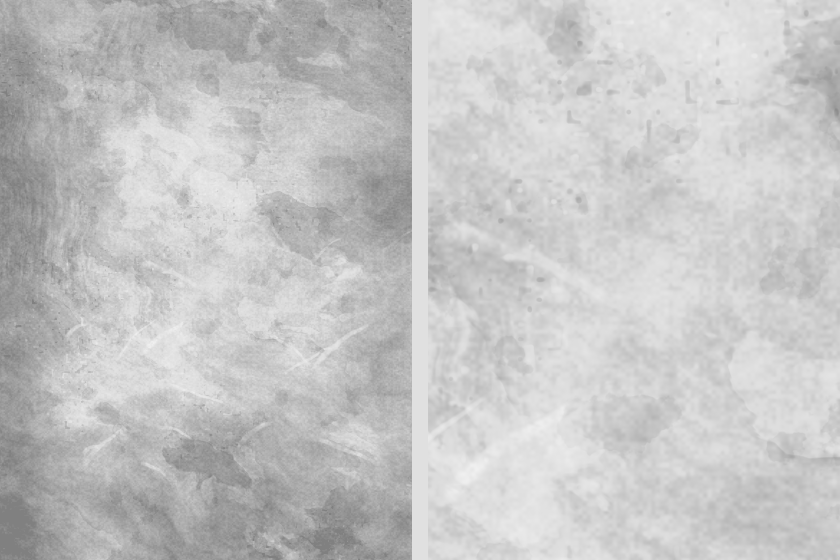
Left, the full canvas; right, a detail of the centre.
A Shadertoy shader for this texture:

```glsl
float hash(vec2 p) {
    return fract(sin(dot(p, vec2(127.1, 311.7))) * 43758.5453);
}

float noise(vec2 p) {
    vec2 i = floor(p), f = fract(p);
    f = f * f * (3.0 - 2.0 * f);
    return mix(mix(hash(i), hash(i + vec2(1, 0)), f.x),
               mix(hash(i + vec2(0, 1)), hash(i + vec2(1, 1)), f.x), f.y);
}

mat2 turn(float a) {
    return mat2(cos(a), -sin(a), sin(a), cos(a));
}

float fbm(vec2 p) {
    float sum = 0.0, amp = 0.5;
    for (int i = 0; i < 6; i++) {
        sum += amp * noise(p);
        p = turn(0.6) * p * 2.03 + 17.3;
        amp *= 0.5;
    }
    return sum;
}

// Stretched noise whose grain runs along the given angle
float streaks(vec2 p, float angle, vec2 scale) {
    p = turn(-angle) * p * scale;
    return 0.6 * noise(p) + 0.4 * noise(p * 2.1 + 9.0) - 0.5;
}

float glow(vec2 p, vec2 centre, vec2 radius) {
    vec2 d = (p - centre) / radius;
    return exp(-dot(d, d));
}

// Ragged flake: x is the filled body, y a thin lit rim outside it
vec2 flake(float field, float level) {
    float body = smoothstep(level, level + 0.03, field);
    float rim = smoothstep(level - 0.04, level, field) * (1.0 - body);
    return vec2(body, rim);
}

// Tapered, slightly bowed trowel marks
float scratches(vec2 p, float aspect) {
    float marks = 0.0;
    for (int i = 0; i < 16; i++) {
        vec2 id = vec2(float(i), 3.7);
        vec2 centre = vec2(hash(id) * aspect, 0.08 + 0.52 * hash(id + 5.0));
        float angle = hash(id + 9.0) < 0.5 ? 0.45 : -0.65;
        vec2 q = turn(-angle - 0.3 * (hash(id + 2.0) - 0.5)) * (p - centre);
        float halfLength = 0.02 + 0.055 * hash(id + 12.0);
        float along = q.x / halfLength;
        float bow = q.y + 0.006 * along * along + 0.006 * (noise(p * 45.0) - 0.5);
        float width = (0.001 + 0.003 * hash(id + 7.0)) * (1.2 - 0.6 * along);
        float line = 1.0 - smoothstep(width * 0.4, width + 0.0015, abs(bow));
        float ends = 1.0 - smoothstep(0.6, 1.0, abs(along));
        marks += line * ends * (0.35 + 0.65 * noise(p * 75.0));
    }
    return min(marks, 1.0);
}

void mainImage(out vec4 fragColor, in vec2 fragCoord) {
    vec2 p = fragCoord / iResolution.y;
    float aspect = iResolution.x / iResolution.y;
    vec2 warp = vec2(fbm(p * 5.0), fbm(p * 5.0 + 31.0)) - 0.5;
    vec2 w = p + 0.14 * warp;

    // Broad lighting with dim borders
    float tone = 0.672;
    tone += 0.16 * glow(w, vec2(0.54 * aspect, 0.78), vec2(0.23, 0.19));
    tone += 0.10 * glow(w, vec2(0.23 * aspect, 0.31), vec2(0.19, 0.15));
    tone += 0.08 * glow(w, vec2(0.74 * aspect, 0.36), vec2(0.24, 0.17));
    tone += 0.06 * glow(w, vec2(0.50 * aspect, 0.53), vec2(0.30, 0.20));
    float side = min(w.x, aspect - w.x);
    tone -= 0.055 * (1.0 - smoothstep(0.0, 0.13, side));
    tone -= 0.03 * (1.0 - smoothstep(0.0, 0.12, min(w.y, 1.0 - w.y)));

    // Cloudy plaster
    tone += 0.34 * (fbm(w * 6.0 + 4.0) - 0.49);
    tone += 0.16 * (fbm(w * 21.0 + 40.0) - 0.49);

    // Vertical drags at upper left, slanted sweeps below
    float upper = smoothstep(0.3, 0.5, w.y) * (1.0 - smoothstep(0.2, 0.45, w.x));
    float lower = 1.0 - smoothstep(0.3, 0.55, w.y);
    float broken = smoothstep(0.4, 0.62, fbm(p * 9.0 + 60.0));
    tone += 0.13 * upper * broken * streaks(w, 1.57, vec2(22.0, 150.0));
    tone += 0.10 * lower * streaks(w, 0.5, vec2(9.0, 45.0));
    tone += 0.06 * streaks(w, 0.4, vec2(35.0, 120.0));

    // Dark bare patches and pale skim coats
    float interior = smoothstep(0.02, 0.15, side);
    vec2 bare = flake(fbm(turn(-0.5) * w * vec2(6.0, 10.0) + 12.0), 0.58);
    vec2 skim = flake(fbm(turn(-0.4) * w * vec2(8.0, 13.0) + 73.0), 0.57);
    float chips = flake(fbm(p * 24.0 + 21.0), 0.64).x;
    tone += interior * (0.025 * bare.y - 0.06 * bare.x);
    tone += interior * (0.045 * skim.x - 0.02 * skim.y);
    tone -= 0.05 * chips * interior;

    // Scratches, pits, flecks and fine grain
    tone += 0.12 * scratches(p, aspect);
    float speckled = smoothstep(0.45, 0.65, fbm(p * 8.0 + 90.0));
    tone -= 0.09 * speckled * smoothstep(0.8, 0.95, noise(p * 170.0));
    tone += 0.07 * speckled * smoothstep(0.8, 0.95, noise(p * 150.0 + 50.0));
    tone += 0.06 * (noise(p * 390.0) - 0.5) + 0.05 * (noise(p * 210.0) - 0.5);

    // Soft ceiling for the highlights
    tone = min(tone, 0.86 + 0.5 * max(tone - 0.86, 0.0));
    fragColor = vec4(vec3(clamp(tone, 0.5, 0.96)), 1.0);
}
```
